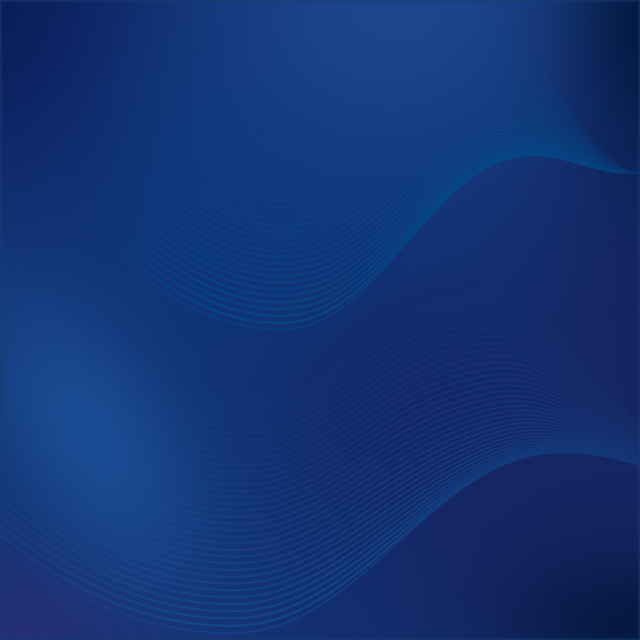
Reproduce this background procedurally as a three.js fragment shader.

```glsl
varying vec2 vUv;

const vec3 BASE_BLUE = vec3(0.07, 0.19, 0.45);
const vec3 CORNER_NAVY = vec3(0.04, 0.10, 0.34);
const vec3 SKY_BLUE = vec3(0.12, 0.28, 0.57);
const vec3 ROYAL_BLUE = vec3(0.05, 0.22, 0.50);
const vec3 GLOW_BLUE = vec3(0.11, 0.31, 0.59);
const vec3 VIOLET_NAVY = vec3(0.09, 0.14, 0.38);
const vec3 DEEP_BLUE = vec3(0.07, 0.15, 0.40);
const vec3 INDIGO = vec3(0.15, 0.18, 0.46);
const vec3 NIGHT = vec3(0.01, 0.09, 0.24);
const vec3 UPPER_LINE = vec3(0.00, 0.30, 0.55);
const vec3 LOWER_LINE = vec3(0.06, 0.33, 0.60);
const vec3 FRAME_BLUE = vec3(0.09, 0.24, 0.43);
const float LINE_COUNT = 36.0;
const float THIN_LINE = 0.0007;
const float THICK_LINE = 0.0020;
const float FRAME_WIDTH = 0.005;

// Soft elliptical falloff
float blob(vec2 p, vec2 center, vec2 radius) {
  vec2 d = (p - center) / radius;
  return exp(-dot(d, d));
}

vec2 rotate(vec2 p, float angle) {
  float c = cos(angle), s = sin(angle);
  return vec2(c * p.x - s * p.y, s * p.x + c * p.y);
}

// Curve falling into a valley, rising to a crest and easing to a tail
float wave(float x, vec2 valley, vec2 crest, vec2 tail, float bend) {
  float fall = min(x - valley.x, 0.0);
  float u = clamp((x - valley.x) / (crest.x - valley.x), 0.0, 1.0);
  float cubic = u * u * (3.0 - 2.0 * u);
  float quintic = u * u * u * (u * (6.0 * u - 15.0) + 10.0);
  float y = mix(valley.y, crest.y, mix(cubic, quintic, 0.5));
  y = mix(y, tail.y, smoothstep(crest.x, tail.x, x));
  return y + bend * fall * fall;
}

// Coverage of the lines spread between two curves, heavier at the lower one
float ribbon(float y, float low, float high, float spread, float pixel) {
  float gap = max(high - low, 0.004);
  float t = (y - low) / gap;
  float level = clamp(t, 0.0, 1.0);
  float phase = LINE_COUNT * pow(max(level, 0.0001), spread);
  float slope = length(vec2(dFdx(phase), dFdy(phase))) / pixel;
  float dist = abs(fract(phase + 0.5) - 0.5) / max(slope, 1.0);
  float halfWidth = mix(THICK_LINE, THIN_LINE, sqrt(level));
  float line = clamp((halfWidth - dist) / pixel + 0.5, 0.0, 1.0);
  float soft = pixel / gap;
  float inside = smoothstep(-soft, soft, t) * (1.0 - smoothstep(1.0 - soft, 1.0 + soft, t));
  return line * inside * mix(0.75, 0.20, pow(level, 0.7));
}

vec3 background(vec2 p) {
  vec3 color = BASE_BLUE;
  // Upper lights
  color = mix(color, CORNER_NAVY, 0.90 * blob(p, vec2(0.0, 1.0), vec2(0.24, 0.28)));
  color = mix(color, ROYAL_BLUE, 0.70 * blob(p, vec2(0.40, 0.70), vec2(0.28, 0.26)));
  color = mix(color, SKY_BLUE, 0.90 * blob(p, vec2(0.62, 1.0), vec2(0.30, 0.25)));
  // Right and lower shades
  color = mix(color, VIOLET_NAVY, 0.95 * blob(p, vec2(1.02, 0.45), vec2(0.20, 0.32)));
  color = mix(color, DEEP_BLUE, 0.85 * blob(p, vec2(0.66, 0.36), vec2(0.20, 0.20)));
  color = mix(color, VIOLET_NAVY, 0.95 * blob(p, vec2(0.90, 0.15), vec2(0.32, 0.24)));
  color = mix(color, INDIGO, 0.90 * blob(p, vec2(0.0), vec2(0.24, 0.15)));
  // Slanted glow at the left
  vec2 slanted = rotate(p - vec2(0.14, 0.32), -0.55);
  color = mix(color, GLOW_BLUE, 0.90 * blob(slanted, vec2(0.0), vec2(0.13, 0.25)));
  // Dark corners
  color = mix(color, NIGHT, 0.90 * blob(p, vec2(1.0, 0.02), vec2(0.20, 0.11)));
  color = mix(color, NIGHT, 0.95 * blob(p, vec2(1.03, 0.97), vec2(0.13, 0.26)));
  return color;
}

void main() {
  vec2 p = vUv;
  float pixel = max(fwidth(p.y), 0.0001);
  vec3 color = background(p);

  // Lines bunch towards the lower curve on the right
  float spread = mix(1.05, 0.68, smoothstep(0.45, 0.80, p.x));

  // Upper ribbon
  float low = wave(p.x, vec2(0.436, 0.484), vec2(0.836, 0.756), vec2(0.975, 0.729), 1.84);
  float high = wave(p.x, vec2(0.449, 0.837), vec2(0.736, 0.990), vec2(1.0, 0.732), 3.3);
  float start = 0.12 + 0.21 * max(p.y - 0.66, 0.0);
  float upper = ribbon(p.y, low, high, spread, pixel) * smoothstep(start, start + 0.22, p.x);
  color = mix(color, UPPER_LINE, upper);

  // Lower ribbon
  low = wave(p.x, vec2(0.358, 0.010), vec2(0.885, 0.292), vec2(1.12, 0.251), 1.08);
  high = wave(p.x, vec2(0.384, 0.3815), vec2(0.762, 0.553), vec2(1.081, 0.297), 1.72);
  float lower = ribbon(p.y, low, high, spread, pixel);
  lower *= mix(0.35, 0.85, smoothstep(0.0, 0.35, p.x)) * mix(1.0, 0.65, smoothstep(0.5, 0.9, p.x));
  color = mix(color, LOWER_LINE, lower);

  // Faint frame
  vec2 border = min(p, 1.0 - p);
  float frame = 1.0 - smoothstep(0.0, FRAME_WIDTH, min(border.x, border.y));
  color = mix(color, FRAME_BLUE, 0.6 * frame);

  gl_FragColor = vec4(color, 1.0);
}
```
